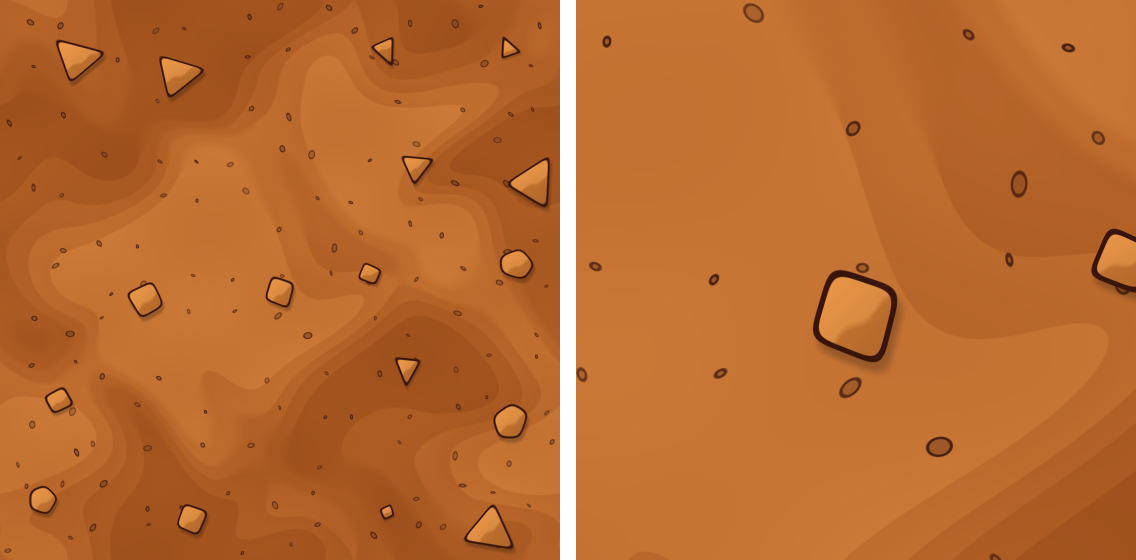
Left, the full canvas; right, a detail of the centre.
Reproduce this texture procedurally as a WebGL 2 fragment shader.

```glsl
#version 300 es
precision highp float;
// Stylised desert ground: layered periodic sines form a warped height field
// that is cut into flat tonal bands. Jittered grids then scatter small
// outlined specks and rounded, faceted stones with soft shadows.
uniform vec2 u_resolution;
out vec4 fragColor;

const float TAU = 6.2831853;
const vec3 SAND_DARK = vec3(0.64, 0.33, 0.12);
const vec3 SAND_MID = vec3(0.70, 0.38, 0.15);
const vec3 SAND_LIGHT = vec3(0.77, 0.45, 0.20);
const vec3 STONE_LIT = vec3(0.86, 0.55, 0.26);
const vec3 STONE_SHADE = vec3(0.75, 0.44, 0.18);
const vec3 SPECK_FILL = vec3(0.47, 0.24, 0.11);
const vec3 INK = vec3(0.22, 0.08, 0.04);

float hash(vec2 cell, float salt) {
  vec3 v = fract(vec3(cell.xyx + salt * 7.31) * vec3(0.1031, 0.1030, 0.0973));
  v += dot(v, v.yzx + 33.33);
  return fract((v.x + v.y) * v.z);
}

vec2 hash2(vec2 cell, float salt) {
  return vec2(hash(cell, salt), hash(cell, salt + 1.7));
}

mat2 rotation(float angle) {
  float c = cos(angle), s = sin(angle);
  return mat2(c, s, -s, c);
}

float wave(vec2 p, vec2 cycles, float phase) {
  return sin(TAU * (dot(p, cycles) + phase));
}

// Coverage of the inside of a distance, smoothed over one pixel.
float inside(float distance, float pixel) {
  return 1.0 - smoothstep(-0.75 * pixel, 0.75 * pixel, distance);
}

// Zero-mean height with bends at two scales.
float duneHeight(vec2 p) {
  p += 0.055 * vec2(wave(p, vec2(1, 2), 0.15), wave(p, vec2(2, -1), 0.6));
  p += 0.024 * vec2(wave(p, vec2(-1, 4), 0.3), wave(p, vec2(4, 1), 0.8));
  return -0.7 * cos(TAU * p.y)
    + 0.8 * wave(p, vec2(1, -1), 0.35)
    + 0.7 * wave(p, vec2(2, 1), 0.1)
    + 0.5 * wave(p, vec2(-1, 3), 0.55)
    + 0.4 * wave(p, vec2(3, 2), 0.7);
}

vec3 sandColor(vec2 p) {
  float level = 0.5 + 0.5 * tanh(0.8 * duneHeight(p));
  float steps = clamp(level * 5.0 - 0.5, 0.0, 4.0);
  float fade = smoothstep(0.4, 1.0, wave(p, vec2(1, 2), 0.4));
  float width = min(0.5, fwidth(level * 5.0) + 0.35 * fade);
  float band = floor(steps) + smoothstep(0.5 - width, 0.5 + width, fract(steps));
  float wash = 0.04 * wave(p, vec2(2, 3), 0.2) + 0.03 * wave(p, vec2(-3, 4), 0.5);
  float tone = 0.05 + 0.9 * (band + 0.5) / 5.0 + wash - 0.06 * (steps - band);
  float ramp = tone * 3.0 - 0.5;
  return ramp < 1.0 ? mix(SAND_DARK, SAND_MID, ramp) : mix(SAND_MID, SAND_LIGHT, ramp - 1.0);
}

// One small tilted ellipse in most cells.
vec3 addSpecks(vec3 color, vec2 p, float grid, float pixel) {
  vec2 cell = floor(p * grid);
  vec2 center = (cell + mix(vec2(0.14), vec2(0.86), hash2(cell, 1.0))) / grid;
  float size = mix(0.0026, 0.0072, pow(hash(cell, 4.0), 1.6));
  vec2 radii = size * vec2(1.0, mix(0.5, 0.8, hash(cell, 5.0)));
  vec2 q = rotation(TAU * hash(cell, 6.0)) * (p - center) / radii;
  float d = (length(q) - 1.0) * radii.y;
  float strength = step(hash(cell, 7.0), 0.88) * mix(0.55, 0.95, hash(cell, 8.0));
  color = mix(color, SPECK_FILL, 0.6 * strength * inside(d, pixel));
  return mix(color, INK, strength * inside(abs(d) - 0.0007, pixel));
}

// Rounded polygon made as a power mean of its side planes.
float stoneDistance(vec2 p, float radius, vec2 seed) {
  float sides = 3.0 + floor(2.4 * hash(seed, 11.0));
  float turn = TAU * hash(seed, 12.0);
  float sum = 0.0;
  for (float i = 0.0; i < sides; i++) {
    float angle = turn + TAU * (i + 0.1 * hash(seed, 13.0 + i)) / sides;
    float reach = radius * mix(0.85, 1.2, hash(seed, 20.0 + i));
    sum += pow(max(dot(p, vec2(cos(angle), sin(angle))) / reach, 0.0), 5.0);
  }
  return (pow(sum, 0.2) - 1.0) * radius;
}

vec3 addStone(vec3 color, vec2 p, float radius, vec2 seed, float pixel) {
  float shadow = stoneDistance(p - radius * vec2(0.14, -0.3), radius, seed);
  color *= 1.0 - 0.22 * (1.0 - smoothstep(-0.002, 0.005, shadow));
  float d = stoneDistance(p, radius, seed);
  vec2 q = rotation(0.5 * hash(seed, 30.0) - 0.25) * p / radius;
  float ridge = q.y - 0.55 * q.x + 0.2 + 0.1 * sin(5.0 * q.x);
  vec3 face = mix(STONE_SHADE, STONE_LIT, smoothstep(-0.15, 0.15, ridge));
  face *= 1.0 + 0.04 * q.y - 0.03 * q.x;
  color = mix(color, face, inside(d, pixel));
  return mix(color, INK, inside(abs(d) - 0.0016, pixel));
}

vec3 addStones(vec3 color, vec2 p, float grid, float pixel) {
  for (float y = -1.0; y <= 1.0; y++) {
    for (float x = -1.0; x <= 1.0; x++) {
      vec2 cell = floor(p * grid) + vec2(x, y);
      if (hash(cell, 40.0) > 0.66) continue;
      vec2 center = (cell + mix(vec2(0.22), vec2(0.78), hash2(cell, 41.0))) / grid;
      float radius = mix(0.010, 0.025, smoothstep(0.1, 0.75, hash(cell, 44.0)));
      color = addStone(color, p - center, radius, cell, pixel);
    }
  }
  return color;
}

void main() {
  float pixel = 1.0 / u_resolution.y;
  vec2 p = gl_FragCoord.xy * pixel;
  vec3 color = addSpecks(sandColor(p), p, 13.0, pixel);
  fragColor = vec4(addStones(color, p, 5.0, pixel), 1.0);
}
```
